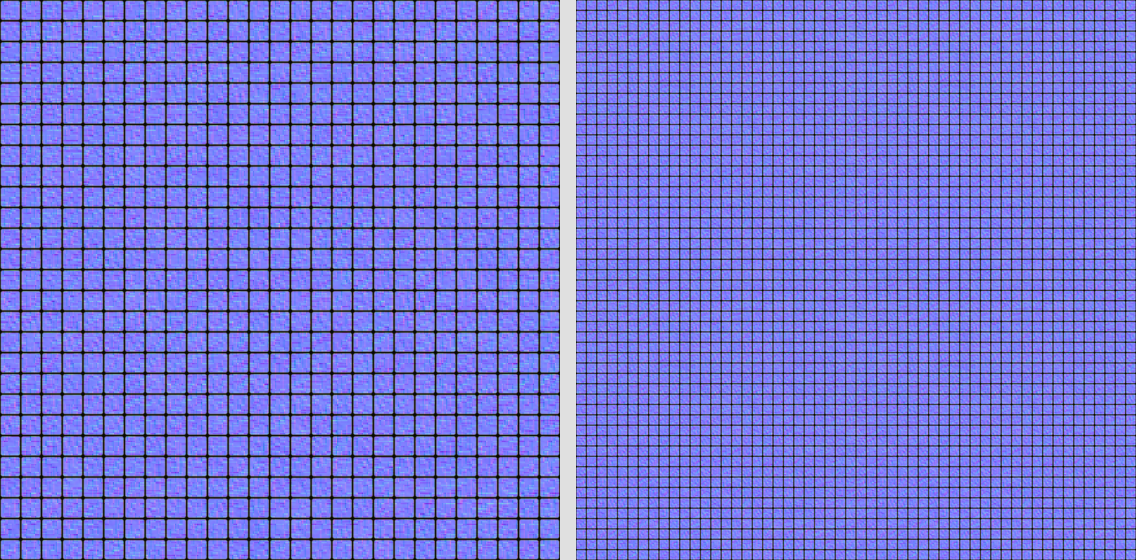
Left: one tile. Right: repeated 2 by 2.
Write a Shadertoy shader that draws this texture map.

```glsl
// Tangent-space normal map of small square tiles with dark, soft grout lines.
// Each face gets a blocky chipped relief: wrapping gradient noise, snapped to
// blocks and cut into terraces, is differenced into slopes and tinted.

#define REPEATS 27.0          // tiles across and down
#define TEXELS 16.0           // relief texels per tile side
#define TERRACES 2.6          // height steps per unit of noise
#define STRENGTH 0.66         // steepness of the relief
#define GRAIN 0.3             // share of fine, unstepped relief
#define BROAD_TILT 0.1        // slow lean of the faces over many tiles
#define CORNER 0.14           // corner radius, in tiles
#define GROUT_RG vec2(-0.015, 0.077)  // fade of red and green from the line centre
#define GROUT_B vec2(-0.004, 0.092)   // fade of blue, which lags behind
#define FLAT_COLOR vec3(0.50, 0.505, 0.495)
#define GROUT_COLOR vec3(0.03, 0.03, 0.025)

// Unit gradient from an integer hash of a lattice point
vec2 latticeGradient(vec2 cell, vec2 period) {
    uvec2 c = uvec2(mod(cell, period));
    uint h = c.x * 1597u + c.y * 51749u + uint(period.x) * 917u;
    h = (h ^ (h >> 15)) * 739397u;
    h = (h ^ (h >> 13)) * 668265u;
    h ^= h >> 16;
    float angle = float(h & 1023u) * 6.28318 / 1024.0;
    return vec2(cos(angle), sin(angle));
}

// Gradient noise that wraps after a whole period
float gradientNoise(vec2 p, vec2 period) {
    vec2 i = floor(p), f = p - i;
    vec2 u = f * f * f * (f * (f * 6.0 - 15.0) + 10.0);
    vec2 e = vec2(1.0, 0.0);
    float a = dot(latticeGradient(i, period), f);
    float b = dot(latticeGradient(i + e.xy, period), f - e.xy);
    float c = dot(latticeGradient(i + e.yx, period), f - e.yx);
    float d = dot(latticeGradient(i + e.xx, period), f - e.xx);
    return mix(mix(a, b, u.x), mix(c, d, u.x), u.y);
}

float noiseLayer(vec2 p, vec2 frequency) {
    return gradientNoise(p * frequency, REPEATS * frequency);
}

float terrace(float h) {
    return floor(h * TERRACES) / TERRACES;
}

// Centre of the block that holds a texel, in tiles
vec2 blockCentre(vec2 texel, vec2 block) {
    return (floor((texel + 0.5) / block) + 0.5) * block / TEXELS;
}

// Height of one texel: wide ledges on a diagonal, tall plates and grain
float reliefHeight(vec2 texel) {
    vec2 p = blockCentre(texel, vec2(4.0, 2.0));
    vec2 sheared = vec2(p.x - p.y, p.y);   // whole-number shear still wraps
    float ledges = terrace(noiseLayer(sheared, vec2(2.0, 1.0)));
    float plates = terrace(noiseLayer(blockCentre(texel, vec2(3.0, 4.0)), vec2(3.0)));
    float grain = noiseLayer((texel + 0.5) / TEXELS, vec2(4.0, 5.0));
    return ledges + plates * 0.8 + grain * GRAIN;
}

vec2 reliefSlope(vec2 texel) {
    float h = reliefHeight(texel);
    return vec2(reliefHeight(texel + vec2(1.0, 0.0)) - h,
                reliefHeight(texel + vec2(0.0, 1.0)) - h);
}

// Blend the four nearest texels across about one canvas pixel
vec2 smoothSlope(vec2 uv) {
    float side = REPEATS * TEXELS;
    vec2 t = uv * side - 0.5;
    vec2 base = floor(t);
    vec2 w = clamp((t - base - 0.5) * iResolution.xy / side + 0.5, 0.0, 1.0);
    vec2 sum = vec2(0.0);
    for (int k = 0; k < 4; k++) {
        vec2 corner = vec2(float(k & 1), float(k >> 1));
        vec2 share = mix(1.0 - w, w, corner);
        sum += reliefSlope(base + corner) * share.x * share.y;
    }
    return sum;
}

// Slow lean of the faces, in whole periods over the canvas
vec2 broadTilt(vec2 uv) {
    return BROAD_TILT * vec2(gradientNoise(uv * 14.0, vec2(14.0)),
                             gradientNoise(uv * 19.0, vec2(19.0)));
}

// Depth inside a rounded tile, zero on the grout centre line
float tileDepth(vec2 uv) {
    vec2 q = abs(fract(uv * REPEATS) - 0.5) - (0.5 - CORNER);
    return CORNER - length(max(q, 0.0)) - min(max(q.x, q.y), 0.0);
}

void mainImage(out vec4 fragColor, in vec2 fragCoord) {
    vec2 uv = fragCoord / iResolution.xy;

    // Tile face: the normal packed as a colour
    vec2 slope = smoothSlope(uv) * STRENGTH + broadTilt(uv);
    vec3 face = FLAT_COLOR + 0.5 * normalize(vec3(-slope, 1.0));

    // Grout: blue falls off first, leaving a grey-olive rim
    float depth = tileDepth(uv);
    float rg = smoothstep(GROUT_RG.x, GROUT_RG.y, depth);
    float b = smoothstep(GROUT_B.x, GROUT_B.y, depth);
    fragColor = vec4(mix(GROUT_COLOR, face, vec3(rg, rg, b)), 1.0);
}
```
